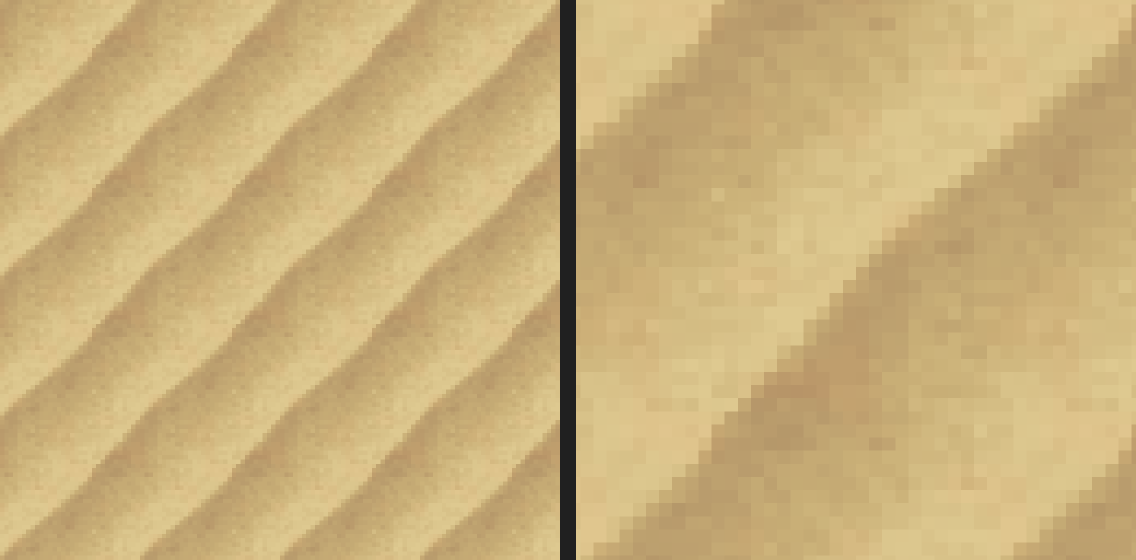
Left, the full canvas; right, a detail of the centre.
Write a WebGL 2 fragment shader that draws this texture.

```glsl
#version 300 es
precision highp float;
// Wind-blown sand in coarse square grains: diagonal dunes with a wavy crest,
// a shaded lee side that brightens uphill, and stepped patches of hashed grain.
// One tile of 32 x 32 grains is repeated 4 x 4 times; all noise wraps on the tile.
uniform vec2 u_resolution;
out vec4 outColor;

const float TAU = 6.2831853;
const float REPEATS = 4.0;
const float GRAINS = 32.0;
const float TONE_STEPS = 9.0;
const vec3 SHADE = vec3(0.726, 0.612, 0.425);
const vec3 SAND = vec3(0.793, 0.693, 0.470);
const vec3 LIGHT = vec3(0.862, 0.778, 0.555);
const vec3 ROSY = vec3(0.008, -0.012, -0.008);

float hash(vec2 p, float seed) {
    vec3 q = fract(vec3(p.xyx) * 0.1031 + seed * 0.137);
    q += dot(q, q.yzx + 33.33);
    return fract((q.x + q.y) * q.z);
}

// Smooth value noise on a lattice that wraps after the given period
float wrapNoise(vec2 p, vec2 period, float seed) {
    vec2 i = floor(p);
    vec2 f = fract(p);
    f = f * f * (3.0 - 2.0 * f);
    vec2 a = mod(i, period);
    vec2 b = mod(i + 1.0, period);
    return mix(mix(hash(a, seed), hash(vec2(b.x, a.y), seed), f.x),
               mix(hash(vec2(a.x, b.y), seed), hash(b, seed), f.x), f.y);
}

// Brightness across a dune: shade below the crest, light above it
float duneTone(vec2 p) {
    float crest = 0.005 + 0.035 * cos(TAU * (p.x - 0.53));
    crest += 0.04 * (wrapNoise(p * 8.0, vec2(8.0), 1.0) - 0.5);
    float s = fract(p.x - p.y - crest);
    // The shaded band widens along each dune
    float along = fract(p.x - 0.125);
    float start = mix(-0.08, 0.13, along);
    float rise = clamp((s - start) / (0.92 - start), 0.0, 1.0);
    float tone = mix(rise, smoothstep(0.0, 1.0, rise), 0.6);
    // Soft shoulder of two or three grains where the lit side drops into shade
    tone += 0.42 * (1.0 - smoothstep(0.0, 0.075, s));
    return tone * (1.0 - 0.22 * smoothstep(0.97, 1.0, s));
}

// Fine grain: flat and upright pairs, single specks and broad drifts
float grainTone(vec2 cell, vec2 p) {
    float stagger = mod(cell.y, 2.0);
    vec2 flatPair = vec2(floor(mod(cell.x + stagger, GRAINS) * 0.5), cell.y);
    vec2 tallPair = vec2(cell.x, floor(mod(cell.y + mod(cell.x, 2.0), GRAINS) * 0.5));
    float speck = hash(cell, 4.0);
    float tone = 0.14 * (wrapNoise(p * 8.0, vec2(8.0), 2.0) - 0.5);
    tone += 0.16 * (wrapNoise(p * 16.0, vec2(16.0), 3.0) - 0.5);
    tone += 0.13 * (hash(flatPair, 5.0) - 0.5) + 0.09 * (speck - 0.5);
    tone -= 0.13 * step(0.86, hash(flatPair, 6.0));
    tone -= 0.11 * step(0.91, hash(tallPair, 8.0));
    return tone + 0.19 * step(0.985, speck) + 0.03;
}

vec3 sandColor(float tone) {
    vec3 low = mix(SHADE, SAND, clamp(tone * 2.0, -0.22, 1.0));
    return mix(low, LIGHT, clamp(tone * 2.0 - 1.0, 0.0, 1.1));
}

vec3 sandAt(vec2 uv) {
    vec2 cell = mod(floor(uv * REPEATS * GRAINS), GRAINS);
    vec2 p = (cell + 0.5) / GRAINS;
    float tone = duneTone(p) + grainTone(cell, p);
    // Partly stepped tones gather the grains into flat patches
    tone = mix(tone, floor(tone * TONE_STEPS + 0.5) / TONE_STEPS, 0.6);
    float blush = smoothstep(0.55, 0.85, wrapNoise(p * 8.0, vec2(8.0), 7.0));
    return sandColor(tone) + ROSY * blush;
}

void main() {
    // Four samples per pixel smooth the grain borders at any size
    vec3 color = vec3(0.0);
    for (int i = 0; i < 4; i++) {
        vec2 offset = vec2(float(i % 2), float(i / 2)) * 0.5 - 0.25;
        color += sandAt((gl_FragCoord.xy + offset) / u_resolution);
    }
    outColor = vec4(color * 0.25, 1.0);
}
```
